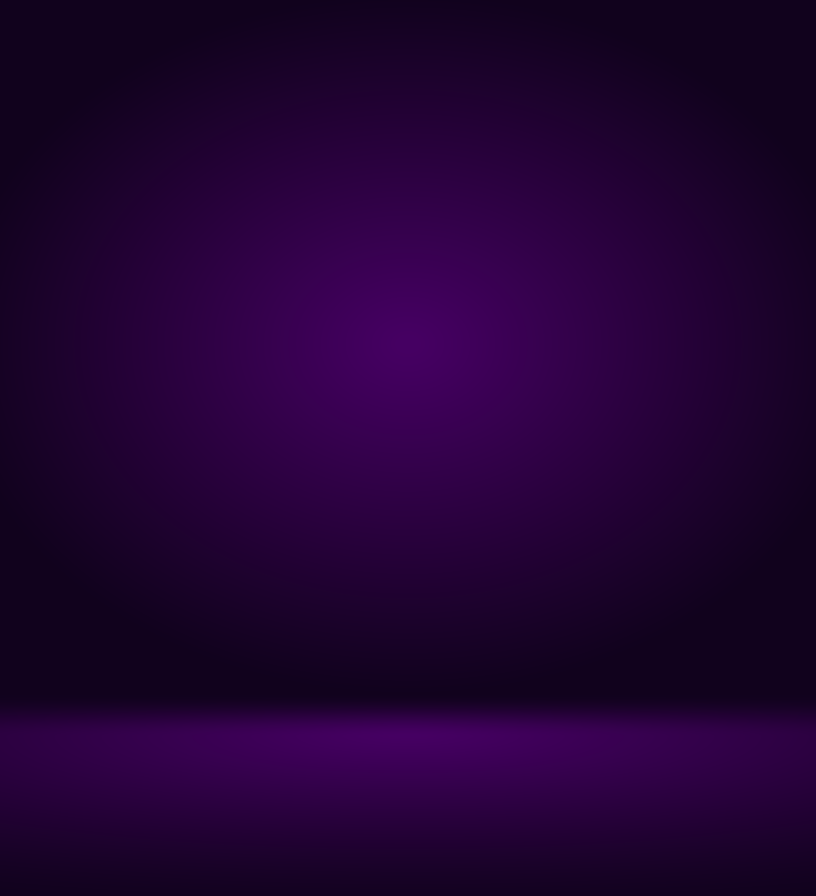
Write a Shadertoy shader that draws this background.

```glsl
const vec3 DARK_VIOLET = vec3(0.066, 0.008, 0.115);
const vec3 BRIGHT_VIOLET = vec3(0.272, 0.0, 0.385);

// Positions and radii are fractions of the canvas
const vec2 WALL_CENTER = vec2(0.5, 0.616);
const vec2 WALL_RADIUS = vec2(0.54, 0.375);
const float WALL_FALLOFF = 1.05;

const vec2 FLOOR_CENTER = vec2(0.5, 0.181);
const vec2 FLOOR_RADIUS = vec2(1.15, 0.19);
const float FLOOR_FALLOFF = 1.3;
const float HORIZON_TOP = 0.226;
const float HORIZON_BOTTOM = 0.178;

const float CORE_SOFTNESS = 0.04;

// Elliptical light with a rounded core, fading to zero at its radius
float ellipseGlow(vec2 uv, vec2 center, vec2 radius, float falloff) {
    vec2 offset = (uv - center) / radius;
    float distanceToCore = sqrt(dot(offset, offset) + CORE_SOFTNESS * CORE_SOFTNESS);
    return pow(clamp(1.0 + CORE_SOFTNESS - distanceToCore, 0.0, 1.0), falloff);
}

void mainImage(out vec4 fragColor, in vec2 fragCoord) {
    vec2 uv = fragCoord / iResolution.xy;

    // Spotlight on the back wall
    float wallLight = ellipseGlow(uv, WALL_CENTER, WALL_RADIUS, WALL_FALLOFF);

    // Floor light keeps its strength up to the blurred horizon
    vec2 floorPoint = vec2(uv.x, min(uv.y, FLOOR_CENTER.y));
    float floorLight = ellipseGlow(floorPoint, FLOOR_CENTER, FLOOR_RADIUS, FLOOR_FALLOFF);
    float floorMask = 1.0 - smoothstep(HORIZON_BOTTOM, HORIZON_TOP, uv.y);

    float light = mix(wallLight, floorLight, floorMask);
    fragColor = vec4(mix(DARK_VIOLET, BRIGHT_VIOLET, light), 1.0);
}
```
